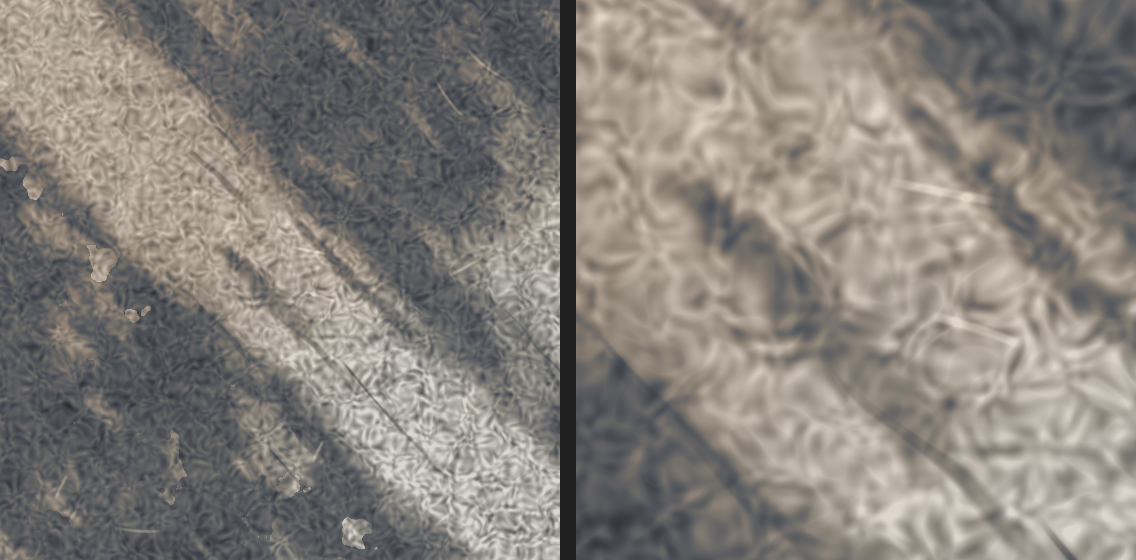
Left, the full canvas; right, a detail of the centre.
Write a WebGL 2 fragment shader that draws this texture.

```glsl
#version 300 es
precision highp float;
// Dry matted grass crossed by long diagonal shadows, warm at the top left and pale at the lower right.

#define SHADOW_TONE 0.315
#define SUNLIT_TONE 0.565
#define BAND_HALF_WIDTH 0.135
#define BLADE_SCALE 46.0
#define SHADOW_GRAIN 0.24
#define SUNLIT_GRAIN 0.56
#define STREAK_COUNT 24
#define FAN_COUNT 7
#define TWIG_COUNT 8

uniform vec2 u_resolution;
out vec4 fragColor;

vec2 hash2(vec2 p) {
    vec3 q = fract(p.xyx * vec3(0.1031, 0.1030, 0.0973));
    q += dot(q, q.yzx + 33.33);
    return fract((q.xx + q.yz) * q.zy);
}

// Signed gradient noise
float noise(vec2 p) {
    vec2 i = floor(p), f = p - i;
    vec2 u = f * f * f * (f * (f * 6.0 - 15.0) + 10.0);
    vec2 e = vec2(1.0, 0.0);
    float a = dot(hash2(i) * 2.0 - 1.0, f);
    float b = dot(hash2(i + e) * 2.0 - 1.0, f - e);
    float c = dot(hash2(i + e.yx) * 2.0 - 1.0, f - e.yx);
    float d = dot(hash2(i + 1.0) * 2.0 - 1.0, f - 1.0);
    return mix(mix(a, b, u.x), mix(c, d, u.x), u.y);
}

float fbm(vec2 p) {
    float sum = 0.0, amp = 1.0;
    for (int i = 0; i < 4; i++) {
        sum += amp * noise(p);
        p = mat2(1.6, 1.2, -1.2, 1.6) * p + 17.3;
        amp *= 0.5;
    }
    return sum;
}

// x runs along the shadows (down right), y across them (up right)
vec2 shadowAxes(vec2 p) {
    return vec2(p.x - p.y, p.x + p.y - 1.0) * 0.7071;
}

// Tapered soft line that starts at a point and fades along x
float streak(vec2 g, vec2 start, float slope, float len, float width) {
    vec2 d = g - start;
    float t = d.x / len;
    float w = width * (0.45 + 0.55 * clamp(t, 0.0, 1.0));
    float across = abs(d.y - slope * d.x + 0.012 * noise(g * 14.0 + start * 50.0));
    float ends = smoothstep(0.0, 0.1, t) * (1.0 - smoothstep(0.5, 1.0, t));
    return ends * (1.0 - smoothstep(w * 0.25, w, across));
}

// Broad bands of sun, 0 in shade and 1 in full light
float sunlight(vec2 p) {
    vec2 g = shadowAxes(p);
    float drift = fbm(g * vec2(3.0, 9.0) + 4.7);
    float edge = abs(g.y + 0.01 + 0.075 * drift);
    float band = 1.0 - smoothstep(BAND_HALF_WIDTH - 0.05, BAND_HALF_WIDTH + 0.04, edge);
    float farField = smoothstep(0.17, 0.3, g.y + 0.06 * drift) * smoothstep(0.1, 0.27, g.x);
    float gaps = smoothstep(0.02, 0.38, fbm(g * vec2(3.2, 11.0) + 21.0));
    return max(max(band, farField * 0.8), gaps * mix(0.62, 0.45, step(0.0, g.y)));
}

// Narrow cast shadows of stems and branches
float stemShadows(vec2 g) {
    float shade = 0.8 * streak(g, vec2(-0.08, 0.09), 0.02, 0.46, 0.027);
    shade = max(shade, 0.75 * streak(g, vec2(-0.13, -0.03), -0.02, 0.3, 0.038));
    for (int i = 0; i < STREAK_COUNT; i++) {
        vec2 h = hash2(vec2(float(i), 7.0)), k = hash2(vec2(float(i), 31.0));
        vec2 start = vec2(h.x * 0.9 - 0.55, h.y * 0.95 - 0.48);
        float line = streak(g, start, (k.y - 0.5) * 0.16, 0.12 + 0.24 * k.x, 0.006 + 0.011 * k.y);
        shade = max(shade, 0.6 * line);
    }
    for (int i = 0; i < FAN_COUNT; i++) {
        float spread = float(i) / float(FAN_COUNT - 1) - 0.5;
        shade = max(shade, 0.7 * streak(g, vec2(-0.54, 0.18), spread * 0.42, 0.36, 0.009));
    }
    return shade;
}

// Short pale bent twigs
float twigs(vec2 p) {
    float mask = 0.0;
    for (int i = 0; i < TWIG_COUNT; i++) {
        vec2 h = hash2(vec2(float(i), 53.0)), k = hash2(vec2(float(i), 71.0));
        float turn = (k.x - 0.5) * 2.6;
        vec2 d = mat2(cos(turn), -sin(turn), sin(turn), cos(turn)) * (p - h);
        float len = 0.02 + 0.03 * k.y;
        float across = abs(d.y - 6.0 * d.x * d.x * (k.y - 0.5));
        float line = 1.0 - smoothstep(0.001, 0.004, across);
        mask = max(mask, line * (1.0 - smoothstep(len * 0.6, len, abs(d.x))));
    }
    return mask;
}

void main() {
    vec2 p = gl_FragCoord.xy / u_resolution;
    vec2 g = shadowAxes(p);

    // Torn fragments with crisp edges at the lower left
    float torn = smoothstep(0.24, 0.26, fbm(p * 9.0 + 3.0)) * (1.0 - smoothstep(-0.24, -0.16, g.y));
    float sun = sunlight(p + torn * vec2(0.13, 0.06));
    sun *= 1.0 - stemShadows(g);

    // Curled blades: warped ridges over finer grain
    vec2 q = p * BLADE_SCALE;
    q += 0.75 * vec2(noise(q * 0.6 + 9.0), noise(q * 0.6 + 40.0));
    float ridge = 0.6 - 2.5 * abs(noise(q)) + 0.15;
    float grain = 0.32 * ridge + 0.55 * noise(q * 2.1 + 13.0) + 0.25 * noise(q * 0.45 + 70.0);
    float pale = smoothstep(-0.25, 0.45, g.x);
    float contrast = mix(SHADOW_GRAIN, SUNLIT_GRAIN * mix(0.75, 1.2, pale), sun);

    // Brightness
    float tone = mix(SHADOW_TONE, SUNLIT_TONE + 0.035 * pale, sun);
    tone += contrast * grain + 0.06 * fbm(p * 5.0 + 31.0);
    tone += 0.05 * noise(g * vec2(11.0, 65.0)) + 0.14 * twigs(p);
    tone = clamp(tone, 0.15, 0.84);

    // Blue shade, tan sun, greyer towards the lower right
    float warmth = clamp(1.0 - pale + 0.5 * fbm(p * 4.0 + 60.0), 0.0, 1.0);
    vec3 sunTint = mix(vec3(0.012, 0.003, -0.022), vec3(0.052, -0.002, -0.058), warmth);
    vec3 tint = mix(vec3(-0.015, 0.0, 0.022), sunTint, smoothstep(0.31, 0.53, tone));
    fragColor = vec4(tone + tint, 1.0);
}
```
